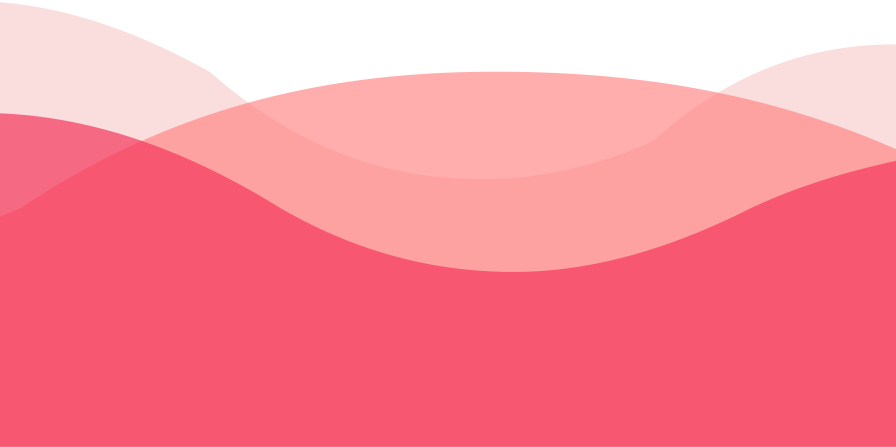
Reproduce this background procedurally as a WebGL 2 fragment shader.

```glsl
#version 300 es
precision highp float;
// Three translucent waves layered over white: pale pink, salmon and rose.
// Each outline is a chain of cubic Hermite curves through a few knots,
// filled below with a smooth edge and blended from back to front.

uniform vec2 u_resolution;
out vec4 fragColor;

const float CANVAS_WIDTH = 2.0;   // in canvas heights
const float BASE_LINE = 0.0025;   // thin pale strip under the front wave
const int KNOTS = 5;

const vec3 PAPER = vec3(1.0);
const vec4 PALE = vec4(0.98, 0.867, 0.867, 1.0);    // rgb, opacity
const vec4 SALMON = vec4(1.0, 0.508, 0.505, 0.65);
const vec4 ROSE = vec4(0.957, 0.214, 0.357, 0.7);

// Knots: x, y, slope arriving, slope leaving
const vec4 BACK_WAVE[KNOTS] = vec4[KNOTS](
    vec4(0.0, 0.995, -0.08, -0.08),
    vec4(0.469, 0.839, -0.56, -0.88),
    vec4(1.076, 0.600, 0.0, 0.0),
    vec4(1.458, 0.685, 0.45, 0.9),
    vec4(2.0, 0.901, 0.0, 0.0));
const vec4 MIDDLE_WAVE[KNOTS] = vec4[KNOTS](
    vec4(0.0, 0.516, 0.4, 0.4),
    vec4(0.047, 0.536, 0.45, 0.67),
    vec4(1.107, 0.840, 0.0, 0.0),
    vec4(2.0, 0.667, -0.44, -0.44),
    vec4(2.5, 0.4, -0.6, -0.6));
const vec4 FRONT_WAVE[KNOTS] = vec4[KNOTS](
    vec4(0.0, 0.747, -0.04, -0.04),
    vec4(0.625, 0.536, -0.62, -0.58),
    vec4(1.146, 0.393, 0.0, 0.0),
    vec4(1.667, 0.531, 0.5, 0.48),
    vec4(2.0, 0.641, 0.22, 0.22));

// Cubic from knot a to knot b
float hermite(vec4 a, vec4 b, float x) {
    float span = b.x - a.x;
    float t = (x - a.x) / span;
    float s = 1.0 - t;
    float ease = t * t * (3.0 - 2.0 * t);
    return mix(a.y, b.y, ease) + span * t * s * (a.w * s - b.z * t);
}

float waveHeight(vec4 knots[KNOTS], float x) {
    float height = knots[0].y;
    for (int i = 0; i < KNOTS - 1; i++) {
        if (x >= knots[i].x) height = hermite(knots[i], knots[i + 1], x);
    }
    return height;
}

// Coverage below the curve, with an edge one pixel wide
float waveMask(vec4 knots[KNOTS], vec2 p, float pixel) {
    float height = waveHeight(knots, p.x);
    float slope = (waveHeight(knots, p.x + pixel) - height) / pixel;
    float depth = (height - p.y) / sqrt(1.0 + slope * slope);
    return clamp(0.5 + depth / pixel, 0.0, 1.0);
}

vec3 layer(vec3 below, vec4 paint, float mask) {
    return mix(below, paint.rgb, paint.a * mask);
}

void main() {
    vec2 p = gl_FragCoord.xy / u_resolution * vec2(CANVAS_WIDTH, 1.0);
    float pixel = 1.0 / u_resolution.y;

    vec3 color = layer(PAPER, PALE, waveMask(BACK_WAVE, p, pixel));
    color = layer(color, SALMON, waveMask(MIDDLE_WAVE, p, pixel));
    color = layer(color, ROSE, waveMask(FRONT_WAVE, p, pixel));

    // Pale strip along the bottom edge
    float strip = clamp(0.5 + (BASE_LINE - p.y) / pixel, 0.0, 1.0);
    color = mix(color, PALE.rgb, strip);

    fragColor = vec4(color, 1.0);
}
```
